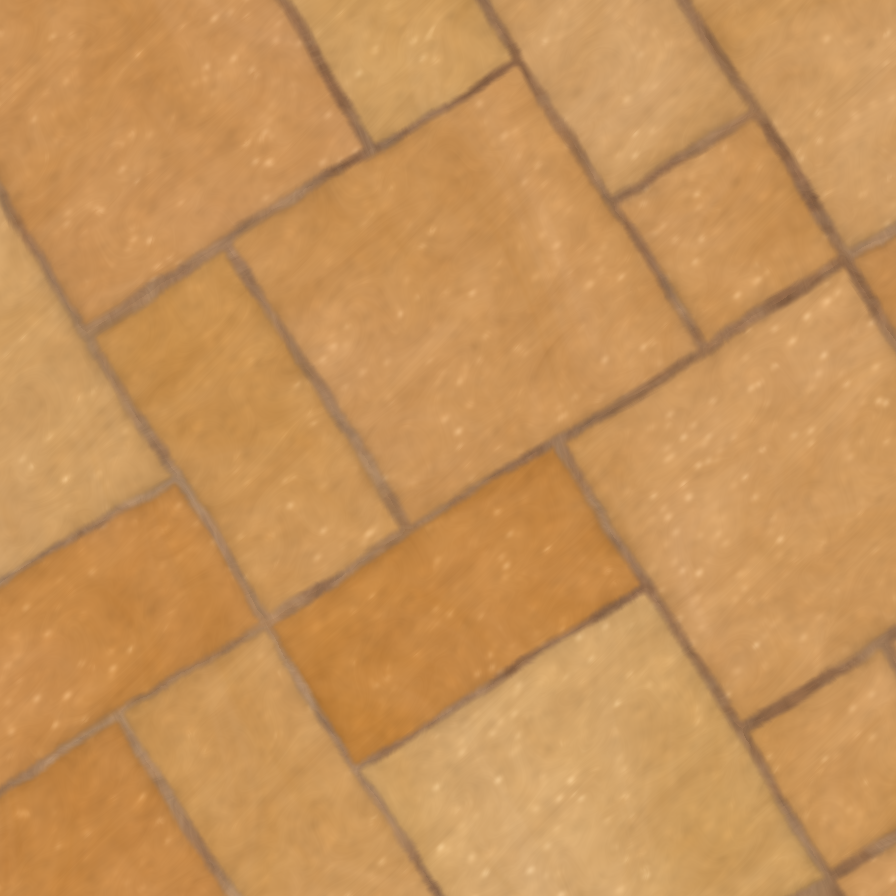
Give the GLSL for this texture, as a WebGL 2 fragment shader.

```glsl
#version 300 es
precision highp float;
// Sandstone paving: square and oblong slabs on a tilted modular grid, with
// worn mortar joints. Slabs are rounded-box distances on whole grid units;
// the stone is warped layered sines, with cellular noise for grit and flecks.
uniform vec2 u_resolution;
out vec4 fragColor;

// Double-size square slabs: grid corner, tone (0 orange .. 1 cream)
const vec3 SQUARES[9] = vec3[9](
  vec3(1, 0, .45), vec3(0, -2, .36), vec3(0, 3, .9),
  vec3(2, 2, .52), vec3(-2, -1, .85), vec3(4, 0, .68),
  vec3(-3, 2, .08), vec3(2, 5, .5), vec3(4, 2, .4));

// Smaller slabs: grid corner, shape (0 single, 1 wide, 2 tall), tone
const vec4 SMALLS[9] = vec4[9](
  vec4(0, 0, 2, .5), vec4(3, 1, 0, .45), vec4(3, -1, 2, .8),
  vec4(2, -2, 2, .8), vec4(-2, 1, 1, .1), vec4(0, 2, 1, .08),
  vec4(2, 4, 0, .45), vec4(-1, 2, 2, .6), vec4(3, 4, 2, .45));

vec2 hash2(vec2 p) {
  vec3 q = fract(p.xyx * vec3(.1031, .1030, .0973));
  q += dot(q, q.yzx + 33.33);
  return fract((q.xx + q.yz) * q.zy);
}

// Layered sines, each octave turned and warped by the last
float mottle(vec2 p) {
  float sum = 0., amp = .5;
  for (int i = 0; i < 6; i++) {
    p = mat2(.8, .6, -.6, .8) * p * 1.75 + 1.7;
    p += .7 * sin(p.yx * 1.2 + sum * 2.);
    sum += amp * sin(p.x) * cos(p.y);
    amp *= .67;
  }
  return sum;
}

// Cellular noise: x is soft grit of mixed shade, y is sparse bright spots
vec2 cellular(vec2 p) {
  vec2 sum = vec2(0.);
  for (int y = -1; y <= 1; y++)
    for (int x = -1; x <= 1; x++) {
      vec2 cell = floor(p) + vec2(x, y);
      float shade = hash2(cell + 71.).x;
      float spot = smoothstep(.8, 0., length(cell + hash2(cell) - p));
      sum += vec2((shade - .5) * spot, pow(shade, 12.) * spot * spot);
    }
  return sum;
}

float slab(vec2 p, vec2 corner, vec2 size) {
  float joint = .018 + .02 * hash2(corner + 40.).x;
  vec2 q = abs(p - corner - size * .5) - size * .5 + joint + .025;
  return length(max(q, 0.)) + min(max(q.x, q.y), 0.) - .025;
}

void main() {
  // Tilted grid, with rows counted downwards
  vec2 uv = gl_FragCoord.xy / u_resolution.y;
  vec2 down = vec2(uv.x, 1. - uv.y);
  vec2 grid = mat2(.848, .53, -.53, .848) * down * 5.224 + vec2(.612, -1.898);
  vec2 bent = grid + .012 * sin(grid.yx * 2.7 + vec2(1., 4.))
                   + .014 * mottle(grid * 4.);

  // Nearest slab
  float dist = 9., tone = .5;
  vec2 id = vec2(0.);
  for (int i = 0; i < 9; i++) {
    vec3 big = SQUARES[i];
    float d = slab(bent, big.xy, vec2(2.));
    if (d < dist) { dist = d; tone = big.z; id = big.xy; }
    vec4 small = SMALLS[i];
    vec2 size = 1. + vec2(small.z == 1., small.z == 2.);
    d = slab(bent, small.xy, size);
    if (d < dist) { dist = d; tone = small.w; id = small.xy; }
  }

  // Stone: broad stains, short bedding grain and fine grit
  vec2 seed = hash2(id + 20.) * 30.;
  float stain = mottle(grid * .7 + seed);
  vec2 bedding = mat2(.97, .25, -.25, .97) * grid;
  float grain = mottle(bedding * vec2(2.5, 6.) + seed);
  vec2 grit = cellular(bedding * vec2(13., 19.) + seed);
  vec2 crumbs = cellular(grid * 8. + seed);
  vec3 orange = vec3(.765, .52, .275), cream = vec3(.825, .65, .43);
  vec3 stone = mix(orange, cream, clamp(tone + .2 * stain + .1 * grain, -.1, 1.1));
  stone.b += .04 * (seed.x / 30. - .4) + .02 * stain;
  stone *= 1. + .025 * stain + .03 * grain + .06 * grit.x + .05 * crumbs.x;
  stone += vec3(.07, .09, .1) * grit.y * smoothstep(-.3, .5, grain + stain);

  // Worn rims darken irregularly towards the joint
  float wear = mottle(grid * 2.3 + 8.);
  stone *= 1. - (.1 + .08 * wear) * exp(min(dist, 0.) * 25.);

  // Mortar: brown dirt and paler grey, lighter to the lower left
  float pale = smoothstep(1., .1, length(uv - vec2(.1, .15)));
  vec3 mortar = mix(vec3(.53, .38, .27), vec3(.68, .54, .41),
                    clamp(.3 + .4 * pale + .6 * wear, 0., 1.));
  mortar *= 1. + .1 * mottle(grid * 5.) + .12 * crumbs.x;

  // Joints narrow, widen and partly fill with sand
  float edge = max(.024, 6. / u_resolution.y / 1.2);
  float gap = smoothstep(-edge, edge, dist + .012 * mottle(grid * 3. + 5.));
  gap *= .9 + .2 * min(mottle(grid * 1.7 + 3.), .5);
  fragColor = vec4(mix(stone, mortar, gap), 1.);
}
```
